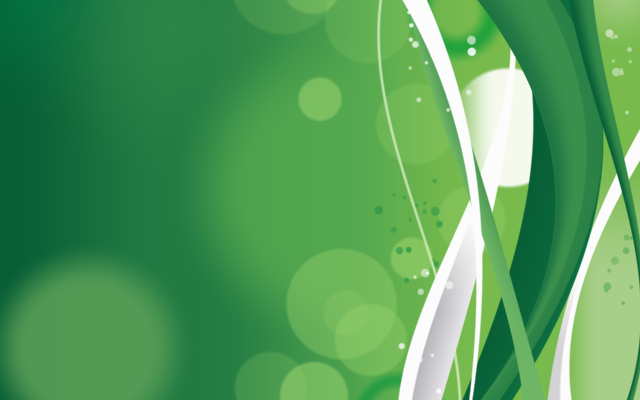
Write a WebGL 2 fragment shader that draws this background.

```glsl
#version 300 es
precision highp float;
// Green abstract background: soft bokeh discs, scattered dots and flowing ribbons.

uniform vec2 u_resolution;
out vec4 outColor;

const vec3 DEEP = vec3(0.03, 0.37, 0.21);
const vec3 FOREST = vec3(0.13, 0.48, 0.26);
const vec3 EMERALD = vec3(0.20, 0.54, 0.29);
const vec3 LEAF = vec3(0.33, 0.66, 0.31);
const vec3 LIME = vec3(0.47, 0.73, 0.30);
const vec3 PALE = vec3(0.66, 0.81, 0.54);
const vec3 WHITE = vec3(0.99);
const vec3 SILVER = vec3(0.72, 0.71, 0.73);

float hash(float n) {
    return fract(sin(n * 12.9898) * 43758.5453);
}

// Filled disc with an edge of the given softness.
float disc(vec2 p, vec2 center, float radius, float soft) {
    return 1.0 - smoothstep(radius - soft, radius + soft, length(p - center));
}

// Soft ring.
float ring(vec2 p, vec2 center, float radius, float width) {
    return 1.0 - smoothstep(0.0, width, abs(length(p - center) - radius));
}

// Cubic curve x(y) through four x values at y = 0, 1/3, 2/3 and 1.
float curve(float y, vec4 x) {
    float a = 3.0 * y, b = a - 1.0, c = a - 2.0, d = a - 3.0;
    return dot(x, vec4(-b * c * d / 6.0, a * c * d / 2.0, -a * b * d / 2.0, a * b * c / 6.0));
}

// Ribbon between two curves: x is coverage, y runs 0 to 1 across it.
vec2 ribbon(vec2 p, vec4 leftEdge, vec4 rightEdge, float px) {
    float l = curve(p.y, leftEdge), r = curve(p.y, rightEdge);
    float cover = smoothstep(-px, px, p.x - l) * smoothstep(-px, px, r - p.x);
    return vec2(cover, clamp((p.x - l) / max(r - l, 0.001), 0.0, 1.0));
}

// Small dots scattered over a box.
float dots(vec2 p, vec2 center, vec2 spread, float seed, int count, float px) {
    float cover = 0.0;
    for (int i = 0; i < count; i++) {
        float n = seed + float(i) * 3.17;
        vec2 offset = vec2(hash(n), hash(n + 1.3)) * 2.0 - 1.0;
        float radius = mix(0.004, 0.011, pow(hash(n + 2.1), 2.0));
        cover = max(cover, disc(p, center + offset * spread, radius, px) * mix(0.55, 1.0, hash(n + 4.7)));
    }
    return cover;
}

// Blurred colour fields behind everything.
vec3 backdrop(vec2 p) {
    vec3 col = mix(DEEP, FOREST, smoothstep(0.0, 0.42, p.x));
    col = mix(col, vec3(0.0, 0.46, 0.27), 0.8 * disc(p, vec2(0.08, 1.0), 0.12, 0.2));
    col = mix(col, EMERALD, 0.6 * disc(p, vec2(0.42, 0.93), 0.2, 0.2));
    col = mix(col, LEAF, smoothstep(0.48, 1.0, p.x));
    col = mix(col, LEAF, 0.85 * disc(p, vec2(0.83, 0.53), 0.31, 0.11));
    col = mix(col, vec3(0.35, 0.62, 0.34), 0.9 * disc(p, vec2(0.22, 0.13), 0.21, 0.06));
    col = mix(col, LIME, smoothstep(0.85, 1.2, p.x));
    col = mix(col, PALE, smoothstep(1.4, 1.5, p.x) * smoothstep(0.62, 0.3, p.y));
    return mix(col, PALE, 0.9 * disc(p, vec2(1.55, 1.02), 0.07, 0.09));
}

// Translucent bubbles: center, radius and opacity.
vec3 bubbles(vec3 col, vec2 p, float px) {
    vec4 list[12] = vec4[12](
        vec4(0.80, 0.752, 0.054, 0.55), vec4(0.854, 0.24, 0.138, 0.38),
        vec4(0.927, 0.15, 0.09, 0.38), vec4(0.865, 0.217, 0.056, 0.22),
        vec4(1.029, 0.354, 0.052, 0.55), vec4(0.785, 0.01, 0.085, 0.55),
        vec4(0.677, 0.03, 0.09, 0.22), vec4(0.71, 1.05, 0.136, 0.18),
        vec4(0.78, 1.04, 0.075, 0.35), vec4(0.92, 0.95, 0.108, 0.20),
        vec4(1.04, 0.69, 0.10, 0.24), vec4(1.18, 0.45, 0.085, 0.30));
    for (int i = 0; i < 12; i++) {
        vec4 b = list[i];
        col = mix(col, vec3(0.61, 0.83, 0.43), b.w * disc(p, b.xy, b.z, 2.0 * px));
    }
    return col;
}

void main() {
    vec2 p = gl_FragCoord.xy / u_resolution.y;
    float px = 1.0 / u_resolution.y;
    vec3 col = bubbles(backdrop(p), p, px);

    // Bright disc and saturated rings.
    float glow = disc(p, vec2(1.271, 0.681), 0.148, 0.006);
    col = mix(col, vec3(0.96, 0.98, 0.93), glow * smoothstep(1.11, 1.24, p.x));
    col = mix(col, vec3(0.08, 0.62, 0.22), 0.85 * ring(p, vec2(1.14, 0.97), 0.09, 0.045));
    col = mix(col, vec3(0.10, 0.60, 0.25), 0.8 * ring(p, vec2(1.0, -0.05), 0.10, 0.03));

    // Dark dots, then the fine pale strand.
    col = mix(col, vec3(0.15, 0.58, 0.29), 0.8 * dots(p, vec2(1.01, 0.40), vec2(0.09, 0.17), 5.0, 16, px));
    col = mix(col, LEAF, 0.7 * dots(p, vec2(1.55, 0.28), vec2(0.035, 0.13), 9.0, 9, px));
    float strand = curve(p.y, vec4(1.150, 1.083, 0.981, 0.952));
    col = mix(col, vec3(0.83, 0.93, 0.75), 0.8 * smoothstep(0.0035 + px, 0.0035 - px, abs(p.x - strand)));

    // White ribbons with silver folds low down.
    vec2 r = ribbon(p, vec4(1.369, 1.446, 1.594, 1.812), vec4(1.429, 1.471, 1.642, 1.875), px);
    float fold = smoothstep(0.6, 0.45, r.y) * smoothstep(0.35, 0.1, p.y);
    col = mix(col, mix(WHITE, SILVER, 0.6 * fold), r.x);
    r = ribbon(p, vec4(0.996, 1.100, 1.238, 1.263), vec4(1.104, 1.198, 1.269, 1.292), px);
    fold = smoothstep(0.29, 0.34, r.y) * (1.0 - 0.75 * r.y) * smoothstep(0.48, 0.2, p.y);
    col = mix(col, mix(WHITE, SILVER, 1.3 * fold), r.x);

    // Broad dark ribbon: shadowed inside, then two lit faces.
    r = ribbon(p, vec4(1.156, 1.277, 1.333, 1.281), vec4(1.281, 1.450, 1.508, 1.425), px);
    col = mix(col, mix(DEEP, vec3(0.05, 0.43, 0.25), r.y), r.x);
    vec4 faceLeft = vec4(1.202, 1.369, 1.367, 1.194);
    r = ribbon(p, faceLeft, vec4(1.250, 1.438, 1.506, 1.400), px);
    col = mix(col, mix(EMERALD, FOREST, 0.6 * r.y), r.x);
    r = ribbon(p, faceLeft, vec4(1.204, 1.410, 1.465, 1.365), px);
    col = mix(col, mix(vec3(0.12, 0.46, 0.26), vec3(0.23, 0.56, 0.30), smoothstep(0.0, 0.7, r.y)), r.x);

    // Slim foreground ribbons.
    r = ribbon(p, vec4(1.308, 1.231, 1.115, 1.017), vec4(1.363, 1.269, 1.169, 1.042), px);
    col = mix(col, mix(vec3(0.43, 0.71, 0.40), vec3(0.25, 0.56, 0.30), r.y * smoothstep(0.0, 0.8, p.y)), r.x);
    r = ribbon(p, vec4(1.173, 1.190, 1.144, 1.006), vec4(1.181, 1.206, 1.173, 1.067), px);
    col = mix(col, WHITE, r.x);
    r = ribbon(p, vec4(1.567, 1.594, 1.512, 1.423), vec4(1.583, 1.608, 1.546, 1.483), px);
    col = mix(col, mix(DEEP, EMERALD, smoothstep(0.0, 0.8, r.y)), r.x);

    // White dots on top.
    float sparkle = dots(p, vec2(1.10, 0.84), vec2(0.09, 0.13), 2.0, 14, px);
    sparkle = max(sparkle, dots(p, vec2(1.04, 0.17), vec2(0.09, 0.15), 7.0, 12, px));
    sparkle = max(sparkle, 0.7 * dots(p, vec2(1.55, 0.81), vec2(0.035, 0.11), 4.0, 10, px));
    outColor = vec4(mix(col, WHITE, 0.9 * sparkle), 1.0);
}
```
